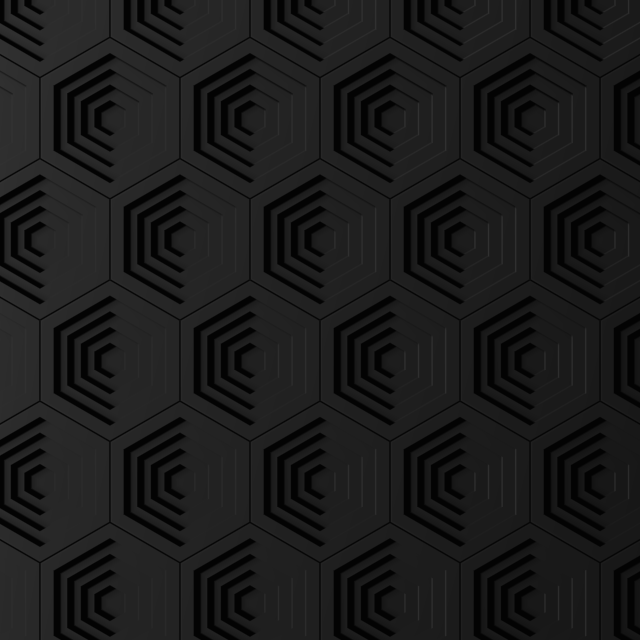
A WebGL 2 fragment shader for this pattern:

```glsl
#version 300 es
precision highp float;
// Dark wall of hexagonal tiles, each with four stepped hexagonal recesses.
// Every recess wall throws a shadow or catches a glint according to how it
// faces a side light, whose direction drifts from tile to tile.

uniform vec2 u_resolution;
out vec4 fragColor;

// Unit normal of one of the six sides; side 0 faces right.
vec2 sideNormal(int side) {
    float angle = float(side) * 1.0472;
    return vec2(cos(angle), sin(angle));
}

// Distance from the centre, measured along the nearest side normal.
float hexRadius(vec2 p) {
    p = abs(p);
    return max(p.x, dot(p, vec2(0.5, 0.866025)));
}

// Offset from the centre of the nearest tile; tiles are one unit wide.
vec2 hexCell(vec2 p) {
    vec2 period = vec2(1.0, 1.73205);
    vec2 a = mod(p + 0.5 * period, period) - 0.5 * period;
    vec2 b = mod(p, period) - 0.5 * period;
    return dot(a, a) < dot(b, b) ? a : b;
}

// Sinks one recess of the given apothem into the shade below it.
float carve(float shade, float face, vec2 p, float apothem, vec2 toLight,
            float glint, float soft) {
    float inside = smoothstep(-soft, soft, apothem - hexRadius(p));
    float shadow = 0.0;
    float penumbra = 0.0;
    float rimLight = 0.0;
    for (int i = 0; i < 6; i++) {
        vec2 normal = sideNormal(i);
        float depth = apothem - dot(p, normal);
        float facing = dot(normal, toLight);

        // Walls on the light's side hide the floor beside them.
        float reach = 0.048 * smoothstep(-0.6, 0.9, facing);
        float umbra = 1.0 - smoothstep(reach - soft, reach + soft + 0.006, depth);
        shadow = max(shadow, umbra * smoothstep(0.0, 0.012, reach));
        float fade = 1.0 - smoothstep(reach, reach + 0.06, depth);
        penumbra = max(penumbra, fade * reach / 0.048);

        // Walls opposite the light show as a thin bright line.
        float catching = 1.0 - smoothstep(-1.0, -0.45, facing);
        float strip = 1.0 - smoothstep(0.009 - soft, 0.009 + soft, depth);
        rimLight = max(rimLight, strip * catching);
    }
    float ground = face * (1.0 - 0.22 * penumbra) + glint * rimLight;
    return mix(shade, mix(ground, 0.012, shadow), inside);
}

void main() {
    vec2 uv = gl_FragCoord.xy / u_resolution.y;
    float pitch = 0.2188;
    vec2 p = hexCell((uv - vec2(0.5, 0.626)) / pitch);
    vec2 centre = clamp(uv - p * pitch, 0.0, 1.0);
    float soft = 0.8 / (u_resolution.y * pitch);

    // Broad falloff of light across the wall.
    float face = mix(0.185, 0.1, pow(clamp(uv.x, 0.0, 1.0), 0.7));
    face *= mix(0.9, 1.04, uv.y);

    // Light comes from the left, higher up toward the top right.
    vec2 toLight = normalize(vec2(-1.0, 0.3 * centre.y + 0.15 * centre.x * centre.y));
    float glint = mix(0.02, 0.085, smoothstep(0.05, 0.75, centre.x));

    // Raised rim, then nested steps toward the centre.
    float shade = face;
    for (int level = 0; level < 4; level++) {
        float apothem = 0.402 - 0.097 * float(level);
        float ground = face * (1.0 - 0.02 * float(level));
        shade = carve(shade, ground, p, apothem, toLight, glint, soft);
    }

    // Dark joint between tiles with a faintly lit bevel beside it.
    float gap = 0.5 - hexRadius(p);
    float bevel = 1.0 - smoothstep(0.008, 0.016 + soft, gap);
    shade += 0.018 * bevel * smoothstep(-0.2, 0.5, dot(p, toLight));
    shade = mix(0.02, shade, smoothstep(0.005 - soft, 0.005 + soft, gap));

    fragColor = vec4(vec3(shade), 1.0);
}
```
